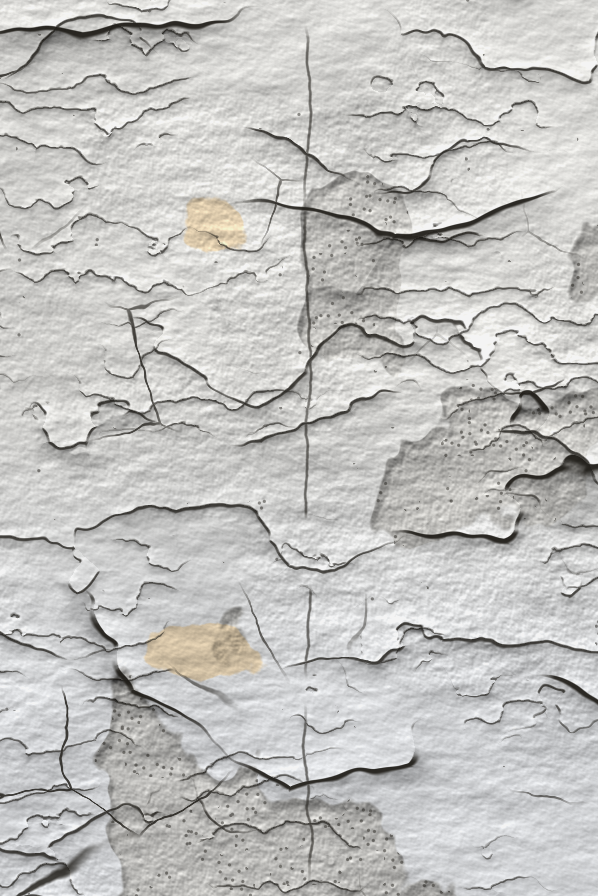
A Shadertoy shader for this texture:

```glsl
const vec3 PAINT_LOW = vec3(0.805, 0.812, 0.822);
const vec3 PAINT_HIGH = vec3(0.822, 0.820, 0.808);
const vec3 PLASTER = vec3(0.70, 0.695, 0.68);
const vec3 OCHRE = vec3(0.82, 0.74, 0.61);
const vec3 GAP_DARK = vec3(0.13, 0.12, 0.10);
const vec2 LIGHT = vec2(-0.45, 0.89);
const float RELIEF = 1.9;         // strength of the surface lighting
const float SHEET_FREQ = 4.2;     // rows of the largest paint sheets
const float SHEET_BEND = 2.3;     // how far sheet edges wander
const float GAP_WIDTH = 0.028;    // the next three scale with sheet size
const float SHADOW_REACH = 0.085;
const float LIP_REACH = 0.12;
const float CRACK_FREQ = 5.5;
const float CRACK_WIDTH = 0.0022;
const float SEAM_X = 0.343;

float hash(vec2 p) {
    vec3 q = fract(p.xyx * 0.1031);
    q += dot(q, q.yzx + 33.33);
    return fract((q.x + q.y) * q.z);
}

float noise(vec2 p) {
    vec2 i = floor(p), f = fract(p);
    f = f * f * (3.0 - 2.0 * f);
    return mix(mix(hash(i), hash(i + vec2(1, 0)), f.x),
               mix(hash(i + vec2(0, 1)), hash(i + 1.0), f.x), f.y);
}

float fbm(vec2 p) {
    float sum = 0.0, amp = 0.5;
    for (int i = 0; i < 5; i++) {
        sum += amp * noise(p);
        p = mat2(1.6, 1.2, -1.2, 1.6) * p + 7.3;
        amp *= 0.48;
    }
    return sum;
}

// Nearest cell distance, and the gap to the second nearest
vec2 cells(vec2 p) {
    vec2 i = floor(p), f = fract(p), d = vec2(9.0);
    for (int y = -1; y <= 1; y++)
    for (int x = -1; x <= 1; x++) {
        vec2 o = vec2(x, y);
        float r = length(o + vec2(hash(i + o), hash(i + o + 57.0)) - f);
        d = r < d.x ? vec2(r, d.x) : vec2(d.x, min(d.y, r));
    }
    return vec2(d.x, d.y - d.x);
}

// Whole numbers of this field are the lower edges of lifted sheets
float sheetField(vec2 p, float freq) {
    vec2 q = p * freq + freq * 3.7;
    return q.y + SHEET_BEND * fbm(q * vec2(0.6, 0.75))
         + 0.55 * cells(q * vec2(0.9, 1.1)).x + 0.12 * sin(q.x * 2.3 + sin(q.y * 1.7));
}

float surface(vec2 p, float rough) {
    float daub = fbm(p * vec2(17.0, 34.0));
    float brush = fbm(p * vec2(55.0, 105.0) + 4.0);
    float grain = noise(p * 210.0) + 0.6 * noise(p * 390.0);
    return 0.62 * daub + 0.24 * brush + mix(0.035, 0.11, rough) * grain;
}

float bareField(vec2 p) {
    return fbm(p * vec2(5.2, 4.2) + vec2(11.0, 3.0)) - 0.615;
}

void mainImage(out vec4 fragColor, in vec2 fragCoord) {
    vec2 p = fragCoord / iResolution.y;
    float px = 1.0 / iResolution.y;

    // Bare plaster, shaded under the paint rim above it
    float bare = smoothstep(-0.006, 0.006, bareField(p));
    float rim = bare * (1.0 - smoothstep(-0.01, 0.02, bareField(p + LIGHT * 0.009)));
    vec3 color = mix(PAINT_LOW, PAINT_HIGH, smoothstep(0.15, 0.6, p.y));
    color = mix(color, PLASTER, bare * 0.85);

    // Two ochre patches of older paint
    float stain = 0.0;
    for (int i = 0; i < 2; i++) {
        float k = float(i);
        vec2 d = (p - vec2(0.24 - 0.015 * k, 0.745 - 0.475 * k)) / vec2(0.034 + 0.032 * k, 0.032 - 0.004 * k);
        stain = max(stain, 1.0 - smoothstep(0.95, 1.08, length(d) + 1.3 * (fbm(p * 28.0) - 0.5)));
    }
    color = mix(color, OCHRE, stain * 0.85);

    // Lit daubs, brush ridges and grain
    float rough = max(bare, smoothstep(0.5, 0.7, noise(p * 6.0 + 20.0)) * 0.6);
    float lit = surface(p, rough) - surface(p + LIGHT * 0.0028, rough);
    float tone = 1.0 + RELIEF * lit * mix(0.75, 1.2, noise(p * 5.0 + 9.0));
    tone += 0.22 * (fbm(p * vec2(5.0, 8.0) + 31.0) - 0.48) - 0.24 * rim;

    // Lifted sheets: bright lip, dark gap, soft shadow below
    float gap = 0.0, freq = SHEET_FREQ;
    for (int i = 0; i < 3; i++) {
        float g = sheetField(p, freq), e = 0.0025;
        vec2 grad = vec2(sheetField(p + vec2(e, 0), freq), sheetField(p + vec2(0, e), freq)) - g;
        grad /= e;
        float steep = max(length(grad), freq * 0.6);
        float above = fract(g) / steep, below = (1.0 - fract(g)) / steep;
        float lift = smoothstep(0.46, 0.76, noise(p * vec2(5.0, 6.0) * (1.0 + 0.5 * float(i)) + freq * 2.0));
        float facing = smoothstep(-0.1, 0.6, grad.y / steep);
        float width = px + GAP_WIDTH / freq * lift * (0.4 + noise(p * 45.0));
        float line = max(1.0 - smoothstep(width * 0.4, width, below), 1.0 - smoothstep(0.0, px * 1.5, above));
        gap = max(gap, line * facing * smoothstep(0.05, 0.5, lift) * (1.0 - 0.2 * float(i)));
        tone -= 0.38 * exp(-below * freq / SHADOW_REACH) * lift * facing;
        tone += 0.13 * exp(-above * freq / LIP_REACH) * lift;
        freq *= 2.3;
    }

    // Angular hairline cracks and the broken upright seam
    vec2 bent = p + 0.035 * vec2(fbm(p * 14.0), fbm(p * 14.0 + 40.0));
    float hair = cells(bent * CRACK_FREQ).y / CRACK_FREQ;
    float crack = (1.0 - smoothstep(CRACK_WIDTH * 0.4, CRACK_WIDTH + px, hair)) * smoothstep(0.56, 0.7, noise(p * 6.5 + 70.0));
    float sway = 0.003 * sin(p.y * 23.0) + 0.012 * (fbm(p * vec2(5.0, 30.0)) - 0.5);
    float seam = 1.0 - smoothstep(0.0004, 0.0014 + px, abs(p.x - SEAM_X - sway));
    crack = max(crack * 0.85, seam * 0.6 * smoothstep(0.42, 0.62, noise(vec2(3.0, p.y * 13.0))));

    // Small pits, mostly in the plaster
    float pit = 1.0 - smoothstep(0.08, 0.22, cells(p * 85.0).x);
    pit *= step(mix(0.93, 0.6, bare), noise(p * 48.0 + 15.0));

    color = min(color * tone, vec3(0.955));
    color = mix(color, GAP_DARK, max(max(gap * 0.92, crack), pit * 0.5));
    fragColor = vec4(clamp(color, 0.0, 1.0), 1.0);
}
```
